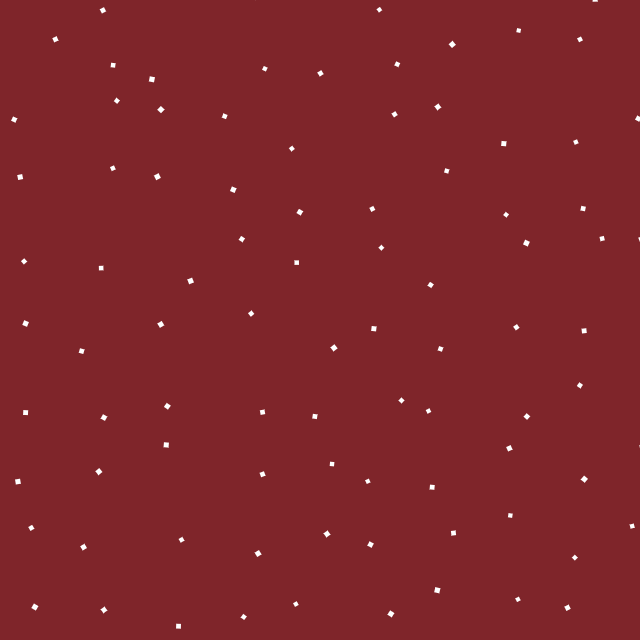
A Shadertoy shader for this pattern:

```glsl
const vec3 MAROON = vec3(0.498, 0.145, 0.163);
const vec3 WHITE = vec3(1.0);
const float CELLS = 9.3;          // grid cells across the canvas
const float MARGIN = 0.14;        // keeps each square inside its cell
const float QUARTER_TURN = 1.5708;

// Four independent random values in 0..1 for a grid cell
vec4 hash4(vec2 cell) {
    vec4 p = fract(cell.xyxy * vec4(0.1031, 0.1030, 0.0973, 0.1099));
    p += dot(p, p.wzxy + 33.33);
    return fract((p.xxyz + p.yzzw) * p.zywx);
}

mat2 rotation(float angle) {
    float c = cos(angle), s = sin(angle);
    return mat2(c, s, -s, c);
}

// Signed distance to a square centred on the origin
float squareDistance(vec2 p, float halfSide) {
    vec2 d = abs(p) - halfSide;
    return length(max(d, 0.0)) + min(max(d.x, d.y), 0.0);
}

// Distance to the one tilted square scattered in the cell around uv
float confettiDistance(vec2 uv, float cells) {
    vec2 cell = floor(uv * cells);
    vec4 rnd = hash4(cell + 7.0);
    vec2 centre = (cell + mix(vec2(MARGIN), vec2(1.0 - MARGIN), rnd.xy)) / cells;
    float halfSide = mix(0.0032, 0.0041, rnd.z);
    return squareDistance(rotation(rnd.w * QUARTER_TURN) * (uv - centre), halfSide);
}

void mainImage(out vec4 fragColor, in vec2 fragCoord) {
    float pixel = 1.0 / iResolution.y;
    float d = confettiDistance(fragCoord * pixel, CELLS);

    // One-pixel smooth edge
    float coverage = clamp(0.5 - d / pixel, 0.0, 1.0);
    fragColor = vec4(mix(MAROON, WHITE, coverage), 1.0);
}
```
